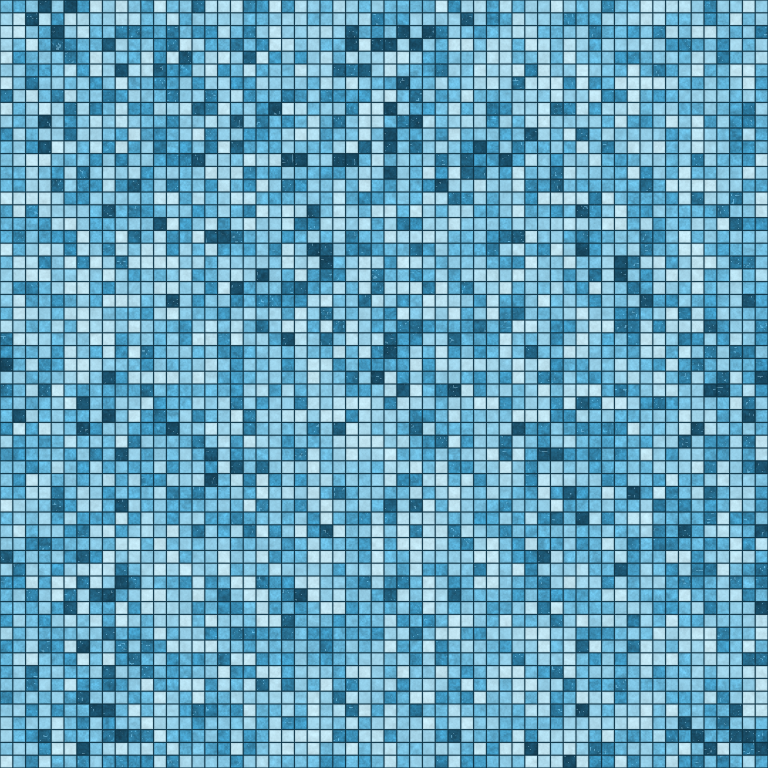
This pattern is drawn by a Shadertoy shader. Its source:

```glsl
float hash(vec2 p) {
    vec3 q = fract(vec3(p.xyx) * 0.1031);
    q += dot(q, q.yzx + 33.33);
    return fract((q.x + q.y) * q.z);
}

float noise(vec2 p) {
    vec2 i = floor(p), f = fract(p);
    f = f * f * (3.0 - 2.0 * f);
    return mix(mix(hash(i), hash(i + vec2(1, 0)), f.x),
               mix(hash(i + vec2(0, 1)), hash(i + vec2(1, 1)), f.x), f.y);
}

float fbm(vec2 p) {
    float sum = 0.0, amp = 0.5;
    for (int i = 0; i < 4; i++) {
        sum += amp * noise(p);
        p = mat2(1.6, 1.2, -1.2, 1.6) * p + 17.3;
        amp *= 0.55;
    }
    return sum;
}

// Glaze ramp from deep teal to pale sky blue
vec3 glaze(float t) {
    vec3 c = mix(vec3(0.10, 0.30, 0.40), vec3(0.17, 0.46, 0.60), smoothstep(0.0, 0.06, t));
    c = mix(c, vec3(0.25, 0.59, 0.75), smoothstep(0.05, 0.16, t));
    c = mix(c, vec3(0.41, 0.72, 0.86), smoothstep(0.14, 0.34, t));
    c = mix(c, vec3(0.57, 0.80, 0.90), smoothstep(0.34, 0.60, t));
    return mix(c, vec3(0.76, 0.90, 0.95), smoothstep(0.60, 0.95, t));
}

// Share of a pixel covered by a line, for distance d from its centre
float lineCoverage(float d, float halfWidth, float pixel) {
    float overlap = min(d + 0.5 * pixel, halfWidth) - max(d - 0.5 * pixel, -halfWidth);
    return clamp(overlap / pixel, 0.0, 1.0);
}

void mainImage(out vec4 fragColor, in vec2 fragCoord) {
    // 60 square tiles along the canvas height
    vec2 p = fragCoord / iResolution.y * 60.0;
    float pixel = 60.0 / iResolution.y;
    vec2 tile = floor(p);
    vec2 edge = 0.5 - abs(fract(p) - 0.5);

    // Random tone per tile, drifting slowly across the wall
    float drift = noise(tile * 0.13 + 5.0) - 0.5;
    float tone = clamp(hash(tile + 71.0) + 0.14 * drift, 0.0, 1.0);
    vec3 color = glaze(tone);

    // Mottled glaze, stronger on the darker tiles
    float depth = 1.0 - smoothstep(0.0, 0.7, tone);
    float mottle = fbm(p * 2.3 + hash(tile + 9.0) * 40.0) - 0.5;
    color *= 1.0 + mottle * mix(0.16, 0.50, depth);
    color *= 1.0 + (noise(p * 9.0) - 0.5) * mix(0.04, 0.16, depth);

    // Pale flecks on the deepest tiles
    float fleck = smoothstep(0.82, 0.95, noise(p * 7.0 + 31.0));
    color += fleck * 0.22 * (1.0 - smoothstep(0.04, 0.2, tone));

    // Soft shade towards the rim, then thin dark grout
    color *= 0.90 + 0.10 * smoothstep(0.03, 0.16, min(edge.x, edge.y));
    float gapX = lineCoverage(edge.x, 0.04, pixel);
    float gapY = lineCoverage(edge.y, 0.04, pixel);
    float grout = 1.0 - (1.0 - gapX) * (1.0 - gapY);
    color = mix(color, vec3(0.05, 0.20, 0.27), grout);

    fragColor = vec4(clamp(color, 0.0, 1.0), 1.0);
}
```
